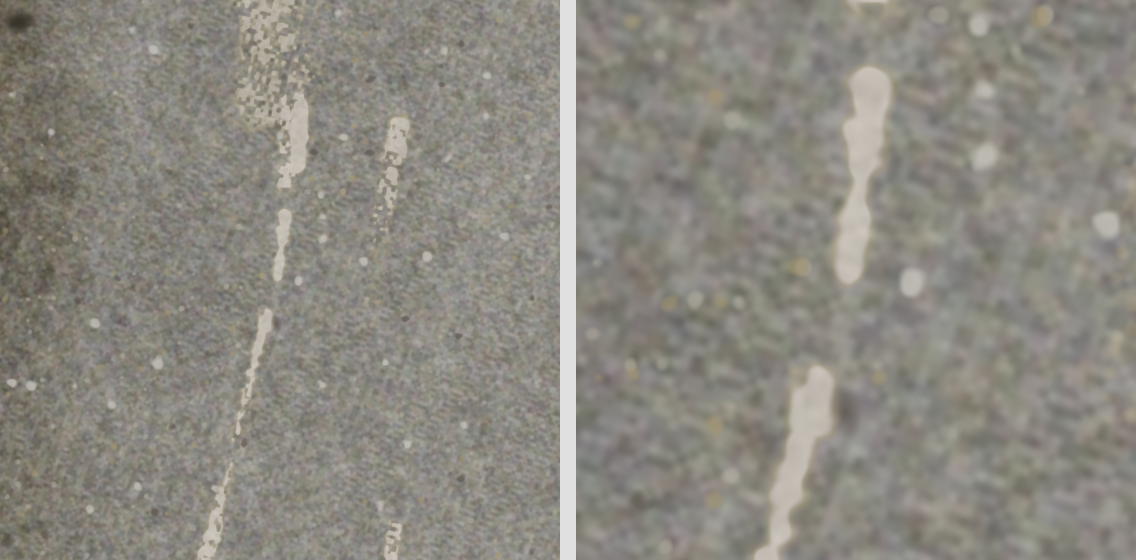
Left: the whole. Right: its middle third, enlarged.
Reproduce this texture procedurally as a three.js fragment shader.

```glsl
// Weathered grey asphalt with worn, broken streaks of pale road paint.
varying vec2 vUv;

float hash(vec2 p) {
  return fract(sin(dot(p, vec2(127.1, 311.7))) * 43758.5453);
}

float noise(vec2 p) {
  vec2 i = floor(p);
  vec2 f = fract(p);
  f = f * f * (3.0 - 2.0 * f);
  return mix(mix(hash(i), hash(i + vec2(1.0, 0.0)), f.x),
             mix(hash(i + vec2(0.0, 1.0)), hash(i + 1.0), f.x), f.y);
}

// Noise around zero, turned by a different angle at each scale
float grain(vec2 p, float scale) {
  float c = cos(scale);
  float s = sin(scale);
  return noise(mat2(c, s, -s, c) * p * scale + scale) - 0.5;
}

// Coverage of a tapering streak from a to b with ragged edges
float streak(vec2 p, vec2 a, vec2 b, float ra, float rb) {
  vec2 ab = b - a;
  float t = clamp(dot(p - a, ab) / dot(ab, ab), 0.0, 1.0);
  float d = length(p - a - ab * t) - mix(ra, rb, t);
  d += grain(p, 95.0) * 0.009 + grain(p, 42.0) * 0.006;
  return 1.0 - smoothstep(-0.005, 0.005, d);
}

// One soft, uneven spot in some of the cells of a grid
float spots(vec2 p, float cells, float share, float seed) {
  vec2 id = floor(p * cells);
  vec2 center = 0.35 + 0.3 * vec2(hash(id + seed), hash(id + seed + 7.3));
  float size = mix(0.12, 0.24, hash(id + seed + 3.1));
  float d = length(fract(p * cells) - center) + grain(p, 110.0) * 0.2;
  float present = step(1.0 - share, hash(id + seed + 11.7));
  return present * (1.0 - smoothstep(size - 0.12, size + 0.1, d));
}

// Breaks paint into flecks; more wear leaves fewer of them
float flecks(vec2 p, float wear) {
  float n = 0.5 + grain(p, 140.0) * 0.8 + grain(p, 62.0) * 0.45;
  return smoothstep(wear - 0.22, wear + 0.22, n);
}

void main() {
  vec2 p = vUv;

  // Asphalt: fine stone grain over broad tonal drift
  float tone = grain(p, 170.0) * 0.115 + grain(p, 104.0) * 0.10
             + grain(p, 49.0) * 0.06 + grain(p, 19.0) * 0.03 + grain(p, 6.0) * 0.04;
  vec3 tint = vec3(grain(p + 3.0, 78.0), grain(p + 5.0, 83.0), grain(p + 9.0, 67.0));
  vec3 color = vec3(0.534, 0.523, 0.495) + tone + tint * vec3(0.035, 0.03, 0.055);
  color += 0.02 * smoothstep(0.5, 1.0, p.x);

  // Brown shade along the left edge, deepest at the upper corner
  float shade = 1.0 - smoothstep(0.0, 0.24, p.x + grain(p, 9.0) * 0.1);
  color -= shade * vec3(0.08, 0.09, 0.11) * (0.75 + 0.6 * p.y * p.y);
  float blot = smoothstep(0.05, 0.3, grain(p, 27.0));
  color -= 0.06 * blot * shade;

  // Pale stones, ochre stones and dark pits
  color = mix(color, vec3(0.77, 0.76, 0.73), 0.8 * spots(p, 27.0, 0.05, 2.0));
  color = mix(color, vec3(0.69, 0.67, 0.62), 0.6 * spots(p, 48.0, 0.09, 5.0));
  color = mix(color, vec3(0.65, 0.59, 0.44), 0.55 * spots(p, 42.0, 0.07, 8.0));
  color = mix(color, vec3(0.33, 0.30, 0.27), 0.6 * spots(p, 31.0, 0.025, 14.0));
  float pit = length((p - vec2(0.033, 0.96)) * vec2(1.0, 1.3)) + grain(p, 45.0) * 0.02;
  color = mix(color, vec3(0.19, 0.17, 0.14), 0.85 * (1.0 - smoothstep(0.004, 0.035, pit)));
  float chip = length(p - vec2(0.492, 0.422)) + grain(p, 70.0) * 0.01;
  color = mix(color, vec3(0.35, 0.32, 0.30), 0.7 * (1.0 - smoothstep(0.003, 0.015, chip)));

  // Long broken streak, narrowing and then widening downwards
  float paint = streak(p, vec2(0.537, 0.805), vec2(0.529, 0.705), 0.018, 0.014);
  paint = max(paint, streak(p, vec2(0.510, 0.615), vec2(0.496, 0.505), 0.014, 0.008));
  paint = max(paint, streak(p, vec2(0.477, 0.438), vec2(0.472, 0.415), 0.013, 0.012));
  paint = max(paint, streak(p, vec2(0.472, 0.415), vec2(0.449, 0.335), 0.009, 0.008));
  float thin = streak(p, vec2(0.449, 0.335), vec2(0.417, 0.215), 0.009, 0.005);
  thin = max(thin, streak(p, vec2(0.412, 0.17), vec2(0.366, 0.0), 0.005, 0.017));
  paint = max(paint, thin * flecks(p, 0.28));
  float worn = streak(p, vec2(0.525, 0.815), vec2(0.511, 0.67), 0.025, 0.015);
  paint = max(paint, worn * flecks(p, 0.42));

  // Scrubbed patch at the top
  float edge = p.x + grain(p, 22.0) * 0.04;
  float patchMask = smoothstep(0.39, 0.43, edge) * (1.0 - smoothstep(0.53, 0.585, edge));
  patchMask *= smoothstep(0.75, 0.81, p.y + grain(p, 25.0) * 0.05);
  float patchWear = 0.45 + 0.13 * smoothstep(0.47, 0.56, p.x) + grain(p, 17.0) * 0.15;
  paint = max(paint, 0.85 * patchMask * flecks(p, patchWear));

  // Short side streak, wearing away downwards, and its remnant
  float side = streak(p, vec2(0.715, 0.775), vec2(0.677, 0.58), 0.021, 0.015);
  float sideWear = mix(0.56, 0.1, smoothstep(0.62, 0.79, p.y));
  paint = max(paint, 0.92 * side * flecks(p, sideWear));
  float faint = streak(p, vec2(0.677, 0.58), vec2(0.658, 0.43), 0.014, 0.014);
  paint = max(paint, 0.45 * faint * flecks(p, 0.55));
  float remnant = streak(p, vec2(0.707, 0.06), vec2(0.696, 0.0), 0.012, 0.013);
  paint = max(paint, remnant * flecks(p, 0.4));

  // Paint is warmer where it is thin
  vec3 paintColor = mix(vec3(0.69, 0.64, 0.52), vec3(0.775, 0.75, 0.715),
                        smoothstep(0.4, 1.0, paint));
  paintColor += tone * 0.35;
  color = mix(color, paintColor, paint * 0.94);

  gl_FragColor = vec4(color, 1.0);
}
```
